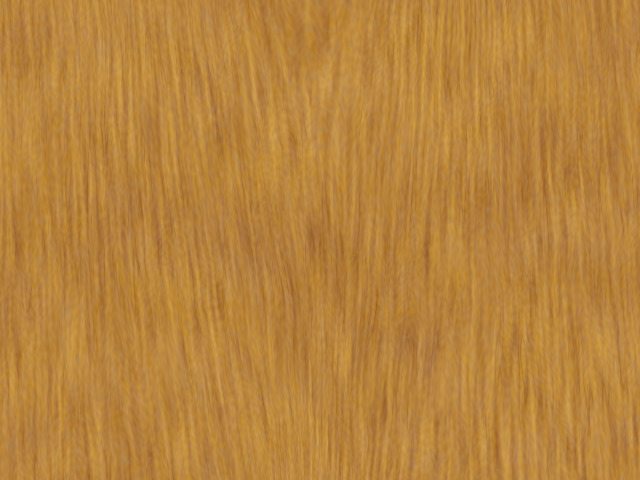
Write a Shadertoy shader that draws this texture.

```glsl
// Honey-coloured oak veneer: long, nearly upright fibres that lean into a soft
// V near the middle. Stretched gradient noise in a bent coordinate frame makes
// the fibres; broad noise adds patches, fine noise adds pores and grey flecks.

#define HONEY vec3(0.717, 0.511, 0.236)      // average wood colour
#define TONE_AXIS vec3(0.93, 1.05, 0.55)     // colour change from dark to light
#define FLECK_COLOR vec3(0.66, 0.54, 0.36)   // greyish mineral flecks
#define FIBRE_SCALE vec2(80.0, 5.0)          // fibre cells per canvas height
#define STRAND_SCALE vec2(118.0, 9.0)        // finer strands inside the fibres
#define GROOVE_SCALE vec2(98.0, 7.0)         // thin dark lines between fibres
#define FLECK_SCALE vec2(185.0, 70.0)        // smallest grain
#define FIBRE_CONTRAST 0.092
#define PATCH_CONTRAST 0.044
#define GROOVE_DEPTH 0.050
#define FINE_CONTRAST 0.050
#define CHROMA_CONTRAST 0.060

// Integer hash giving a unit gradient for each lattice cell
vec2 cellGradient(vec2 cell) {
    uvec2 q = uvec2(ivec2(cell) + 32768);
    uint h = q.x * 1597334677u ^ q.y * 3812015801u;
    h = (h ^ (h >> 15)) * 2246822519u;
    h ^= h >> 13;
    float angle = float(h & 65535u) / 65536.0 * 6.28319;
    return vec2(cos(angle), sin(angle));
}

// Gradient noise, roughly -0.7 to 0.7
float gradientNoise(vec2 p) {
    vec2 cell = floor(p);
    vec2 f = p - cell;
    vec2 blend = f * f * f * (f * (f * 6.0 - 15.0) + 10.0);
    vec2 e = vec2(1.0, 0.0);
    float a = dot(cellGradient(cell), f);
    float b = dot(cellGradient(cell + e.xy), f - e.xy);
    float c = dot(cellGradient(cell + e.yx), f - e.yx);
    float d = dot(cellGradient(cell + e.xx), f - e.xx);
    return mix(mix(a, b, blend.x), mix(c, d, blend.x), blend.y);
}

// Sideways lean of the fibres across the board
float fibreLean(float x) {
    float lean = mix(0.02, 0.14, smoothstep(0.1, 0.5, x));
    lean = mix(lean, -0.06, smoothstep(0.5, 0.8, x));
    return mix(lean, 0.05, smoothstep(0.8, 1.15, x));
}

// Bent frame in which every fibre runs straight up
vec2 grainFrame(vec2 p) {
    float x = p.x + fibreLean(p.x) * (p.y - 0.5);
    x += 0.010 * gradientNoise(p * vec2(5.0, 4.0) + 31.0);
    x += 0.0025 * gradientNoise(p * vec2(24.0, 13.0) + 57.0);
    float y = p.y + 0.08 * gradientNoise(p * vec2(16.0, 3.0) + 83.0);
    return vec2(x, y);
}

void mainImage(out vec4 fragColor, in vec2 fragCoord) {
    vec2 p = fragCoord / iResolution.y;
    vec2 grain = grainFrame(p);

    // Fibres and strands, stronger in some regions than in others
    float fibre = gradientNoise(grain * FIBRE_SCALE);
    float strand = gradientNoise(grain * STRAND_SCALE + 211.0);
    float strength = 1.0 + 0.5 * gradientNoise(p * vec2(3.0, 3.5) + 9.0);
    float tone = FIBRE_CONTRAST * strength * (fibre + 0.75 * strand);

    // Broad patches and faint long bands
    float patches = gradientNoise(p * vec2(2.2, 3.0) + 17.0)
                  + 0.5 * gradientNoise(p * vec2(6.0, 8.0) + 43.0);
    float bands = gradientNoise(grain * vec2(17.0, 2.0) + 71.0);
    tone += PATCH_CONTRAST * (patches + 0.4 * bands);

    // Dark grooves follow the zero lines of a long noise, broken along their run
    float ridge = abs(gradientNoise(grain * GROOVE_SCALE + 307.0));
    float presence = smoothstep(-0.15, 0.35, gradientNoise(grain * vec2(45.0, 9.0) + 353.0));
    float groove = (1.0 - smoothstep(0.0, 0.2, ridge)) * presence;
    tone += 0.009 - GROOVE_DEPTH * strength * groove;

    // Crisp grain, slightly drawn out along the fibres
    float fine = gradientNoise(grain * FLECK_SCALE + 401.0);
    tone += FINE_CONTRAST * fine;

    // Orange and greyer wood alternate in patches, strands and grain
    vec3 color = HONEY + TONE_AXIS * tone;
    float chroma = gradientNoise(grain * vec2(70.0, 13.0) + 503.0)
                 + gradientNoise(grain * vec2(150.0, 55.0) + 547.0)
                 + 0.5 * gradientNoise(p * vec2(5.0, 7.0) + 571.0);
    color += CHROMA_CONTRAST * chroma * vec3(-0.2, 0.0, 1.0);

    // Small grey flecks
    float flecks = smoothstep(0.3, 0.5, gradientNoise(grain * vec2(140.0, 48.0) + 601.0));
    color = mix(color, FLECK_COLOR, 0.45 * flecks);

    fragColor = vec4(clamp(color, 0.0, 1.0), 1.0);
}
```
